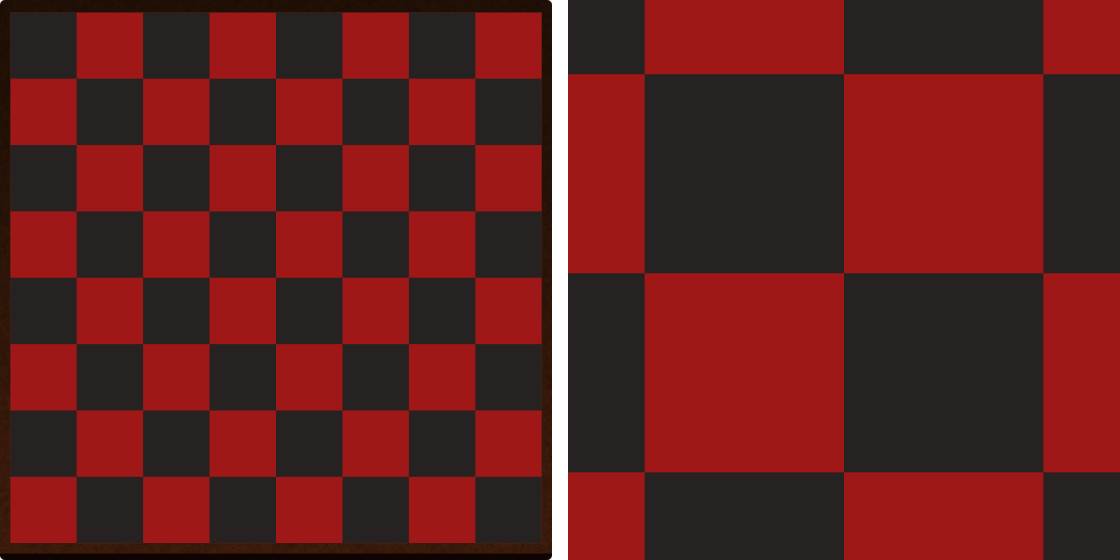
Left, the full canvas; right, a detail of the centre.
Give the GLSL for this pattern, as a WebGL 2 fragment shader.

```glsl
#version 300 es
precision highp float;
// Eight by eight red and black checkerboard in a grainy dark wooden frame.
uniform vec2 u_resolution;
out vec4 fragColor;

float hash(vec2 p) {
  vec3 q = fract(p.xyx * 0.1031);
  q += dot(q, q.yzx + 33.33);
  return fract((q.x + q.y) * q.z);
}

float valueNoise(vec2 p) {
  vec2 i = floor(p), f = fract(p);
  f = f * f * (3.0 - 2.0 * f);
  return mix(mix(hash(i), hash(i + vec2(1, 0)), f.x),
             mix(hash(i + vec2(0, 1)), hash(i + 1.0), f.x), f.y);
}

float boxDistance(vec2 p, vec2 halfSize, float radius) {
  vec2 d = abs(p) - halfSize + radius;
  return length(max(d, 0.0)) + min(max(d.x, d.y), 0.0) - radius;
}

void main() {
  // Canvas height is one unit
  vec2 size = vec2(0.9844, 1.0);
  vec2 p = gl_FragCoord.xy / u_resolution * size;
  float pixel = 1.0 / u_resolution.y;

  // Frame: darker towards the top, with fine grain
  vec3 color = mix(vec3(0.225, 0.102, 0.04), vec3(0.125, 0.06, 0.022), smoothstep(0.0, 1.0, p.y));
  float grain = 0.6 * valueNoise(p * 280.0) + 0.4 * valueNoise(p * 110.0 + 17.0);
  color *= 0.8 + 0.4 * grain;

  // Shadowed lower lip
  float lip = 1.0 - smoothstep(-pixel, pixel, p.y - 0.0115);
  color = mix(color, vec3(0.06, 0.015, 0.008), lip);

  // Squares: a signed triangle wave on each axis changes sign at every edge
  float cell = 0.1185;
  vec2 grid = (p - vec2(0.0182, 0.03)) / cell;
  vec2 wave = abs(fract(grid * 0.5 - 0.25) * 2.0 - 1.0) - 0.5;
  vec2 parity = clamp(2.0 * wave * cell / pixel, -1.0, 1.0);
  vec3 squares = mix(vec3(0.15, 0.135, 0.13), vec3(0.627, 0.09, 0.09), 0.5 + 0.5 * parity.x * parity.y);
  float board = boxDistance((grid - 4.0) * cell, vec2(4.0 * cell), 0.0);
  color = mix(color, squares, clamp(0.5 - board / pixel, 0.0, 1.0));

  // Pale background at the rounded outer corners
  float outer = boxDistance(p - 0.5 * size, 0.5 * size, 0.009);
  color = mix(color, vec3(0.95), clamp(0.5 + outer / pixel, 0.0, 1.0));
  fragColor = vec4(color, 1.0);
}
```
